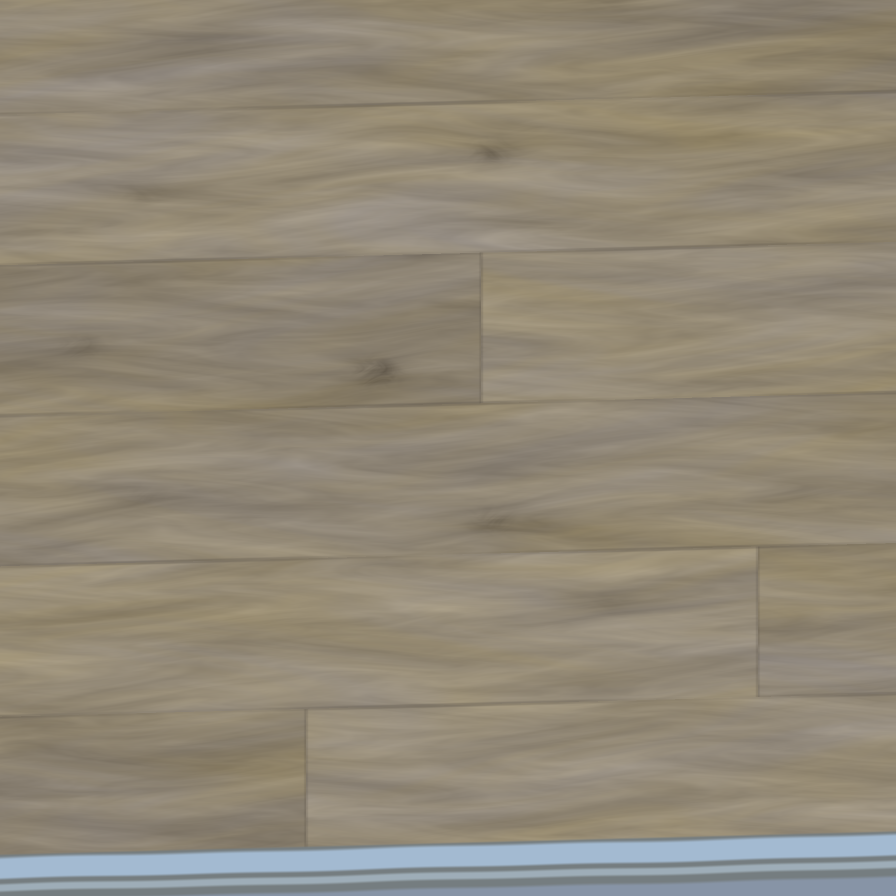
A WebGL 1 fragment shader for this texture:

```glsl
precision highp float;
// Weathered oak floorboards in slightly tilted rows, ending at a pale blue metal rail.
// Rows come from floor(), one staggered joint per row from a wrapped quadratic;
// the grain is layered, warped sines that bend around soft dark knots.

uniform vec2 u_resolution;

const float TILT = 0.026;        // rise of the rows across the canvas
const float TOP = 1.04;          // upper edge of the first row
const float ROW_HEIGHT = 0.168;
const float PLANK_LENGTH = 2.0;
const float RAIL_EDGE = 0.046;
const float QUARTER_TURN = 1.5708;

const vec3 OAK_DARK = vec3(0.485, 0.446, 0.378);
const vec3 OAK_LIGHT = vec3(0.635, 0.592, 0.508);
const vec3 SEAM = vec3(0.37, 0.34, 0.30);
const vec3 RAIL_PALE = vec3(0.64, 0.73, 0.82);
const vec3 RAIL_GLINT = vec3(0.62, 0.68, 0.72);
const vec3 RAIL_BLUE = vec3(0.53, 0.58, 0.65);
const vec3 RAIL_GREY = vec3(0.46, 0.49, 0.50);

// Layered sines, each layer warped and rotated; roughly -1 to 1
float waves(vec2 p, float seed) {
  float sum = 0.0;
  float amplitude = 0.5;
  for (int i = 0; i < 4; i++) {
    p += 0.7 * sin(1.3 * p.yx + seed + 1.7 * float(i));
    sum += amplitude * sin(p.x + seed) * sin(p.y + 2.3 * seed);
    p = 1.9 * mat2(0.8, 0.6, -0.6, 0.8) * p;
    amplitude *= 0.6;
  }
  return sum;
}

float blot(vec2 offset, vec2 size) {
  offset /= size;
  return exp(-dot(offset, offset));
}

float line(float distance, float width) {
  return 1.0 - smoothstep(0.3 * width, width, abs(distance));
}

float jointX(float row) {
  float n = row - 2.0;
  return mod(0.537 - 2.0732 * n + 1.1138 * n * n, PLANK_LENGTH);
}

// Each row has a strong knot near the middle and a faint one at the left
vec2 knotCenter(float row, float faint) {
  float turn = row * QUARTER_TURN;
  float x = mix(0.55 + 0.13 * cos(turn), 0.16 + 0.07 * cos(turn), faint);
  float drop = mix(0.56 + 0.31 * sin(turn - 2.36), 0.56, faint);
  return vec2(x, TOP - ROW_HEIGHT * (row + drop));
}

vec3 planks(vec2 p) {
  float rowPosition = (TOP - p.y) / ROW_HEIGHT;
  float row = floor(rowPosition);
  float joint = jointX(row);
  float id = 2.0 * row + step(joint, p.x);
  float seed = 2.4 * id + 0.6;

  // Knots darken the wood and push the grain aside
  float stain = 0.0;
  vec2 grain = p;
  for (int i = 0; i < 2; i++) {
    float faint = float(i);
    vec2 d = p - knotCenter(row, faint);
    float strength = (1.0 - 0.6 * faint) * step(row, 4.5);
    float core = 0.45 - 0.35 * cos(row * QUARTER_TURN);
    float ragged = 0.75 + 0.9 * waves(d * vec2(70.0, 120.0), seed);
    stain += strength * 0.38 * blot(d, vec2(0.075, 0.018));
    stain += strength * core * ragged * blot(d, vec2(0.024, 0.014));
    grain.y += strength * 0.4 * d.y * blot(d, vec2(0.06, 0.03));
  }

  // Tone cycles through middle, dark and light planks
  float tone = -sin(id * 2.0944);
  float broad = waves(grain * vec2(9.0, 70.0), seed);
  float fine = waves(grain * vec2(25.0, 220.0), seed + 4.0);
  float warmth = waves(grain * vec2(5.0, 26.0), seed + 9.0);
  float light = 0.56 + 0.16 * tone + 0.46 * broad + 0.14 * fine - stain;
  light -= 0.25 * smoothstep(1.3, 2.0, p.x + p.y);
  vec3 color = mix(OAK_DARK, OAK_LIGHT, light);
  color *= 1.0 + warmth * vec3(0.03, 0.01, -0.09);

  // Seams between rows and the joint within the row
  float rowEdge = (rowPosition - floor(rowPosition + 0.5)) * ROW_HEIGHT;
  float wear = 0.75 + 0.5 * sin(11.0 * p.x + 3.0 * floor(rowPosition + 0.5));
  color = mix(color, SEAM, 0.34 * wear * line(rowEdge, 0.0032));
  return mix(color, SEAM, 0.28 * line(p.x - joint, 0.0032));
}

// Rail bands by depth below its upper edge
vec3 rail(float depth, float x) {
  depth += 0.0008 * sin(23.0 * x) * sin(9.0 * x + 1.0);
  vec3 color = mix(RAIL_GREY, RAIL_PALE, smoothstep(0.001, 0.006, depth));
  color = mix(color, RAIL_GREY, smoothstep(0.025, 0.029, depth));
  color = mix(color, RAIL_GLINT, smoothstep(0.031, 0.035, depth));
  color = mix(color, RAIL_GREY, smoothstep(0.039, 0.043, depth));
  return mix(color, RAIL_BLUE, smoothstep(0.048, 0.053, depth));
}

void main() {
  vec3 color = vec3(0.0);
  // Four samples per pixel
  for (int i = 0; i < 4; i++) {
    vec2 shift = vec2(mod(float(i), 2.0), floor(float(i) / 2.0)) * 0.5 - 0.25;
    vec2 p = (gl_FragCoord.xy + shift) / u_resolution;
    p.y -= TILT * p.x;
    float depth = RAIL_EDGE - p.y;
    color += 0.25 * mix(planks(p), rail(depth, p.x), smoothstep(-0.0015, 0.0015, depth));
  }
  gl_FragColor = vec4(color, 1.0);
}
```
